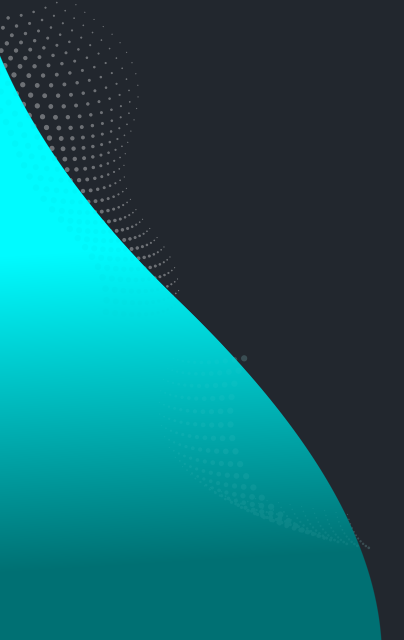
Reproduce this background procedurally as a WebGL 1 fragment shader.

```glsl
precision highp float;
// Cyan-to-teal wave over a dark ground, with two warped sheets of halftone dots.

uniform vec2 u_resolution;

// Horizontal position of the wave's edge at a given depth below the top.
float waveEdge(float depth) {
  float s = (depth - 67.0) / 292.0;
  float upper = s * (122.6 + 90.0 * s);
  float t = (depth - 359.0) / 409.0;
  float lower = 212.6 + t * (425.0 - t * (143.0 + 37.0 * t));
  return depth < 359.0 ? upper : lower;
}

float dotCover(vec2 offset, float radius, float blur) {
  return 1.0 - smoothstep(radius - blur, radius + blur, length(offset));
}

// Rows start on a winding outer rim and swell as they run left.
float upperSheet(vec2 p, float blur) {
  float cover = 0.0;
  vec2 rim = vec2(81.0, -4.0);
  for (int i = 0; i < 31; i++) {
    float row = float(i) - 1.0;
    float squeeze = smoothstep(3.0, 22.0, row);
    if (abs(p.y - rim.y - 10.0) < 36.0) {
      for (int j = 0; j < 13; j++) {
        float k = float(j);
        vec2 shift = vec2(
          -k * (mix(12.5, 3.0, squeeze) + 0.35 * k),
          k * (mix(7.6, 3.6, squeeze) - mix(0.5, 0.22, squeeze) * k));
        cover = max(cover, dotCover(p - rim - shift, 0.7 + 0.27 * k, blur));
      }
    }
    float heading = 0.2 + 0.48 * cos((row - 21.7) * 0.34)
                  + 0.09 * max(5.0 - row, 0.0);
    rim += 14.0 * vec2(sin(heading), cos(heading));
  }
  return cover;
}

// Rows run right from a curling rim, then narrow into a tail.
float lowerSheet(vec2 p, float blur) {
  float cover = 0.0;
  vec2 rim = vec2(208.0, 430.0);
  for (int i = 0; i < 26; i++) {
    float row = float(i);
    float width = 1.0 - 0.7 * smoothstep(12.0, 24.0, row);
    if (abs(p.y - rim.y - 20.0) < 50.0) {
      for (int j = 0; j < 11; j++) {
        float k = float(j);
        vec2 shift = vec2(
          k * (5.0 + 0.35 * k) * width,
          k * (mix(2.0, 6.0, min(row / 16.0, 1.0)) - 0.2 * k));
        cover = max(cover, dotCover(p - rim - shift, 0.7 + 0.3 * k * width, blur));
      }
    }
    float heading = min(-0.5 + 0.13 * row, 1.4);
    rim += 14.0 * vec2(sin(heading), cos(heading));
  }
  return cover;
}

void main() {
  // The canvas is 768 units tall; depth is measured from the top.
  float unit = 768.0 / u_resolution.y;
  vec2 p = gl_FragCoord.xy * unit;
  p.y = 768.0 - p.y;
  float blur = 0.6 * unit;

  // Wave body with a slightly tilted gradient
  float edge = (waveEdge(p.y) - p.x) * 0.75;
  float wave = smoothstep(-blur, blur, edge);
  float fade = clamp((p.y + 0.06 * p.x - 307.0) / 380.0, 0.0, 1.0);
  vec3 water = mix(vec3(0.0, 0.985, 1.0), vec3(0.0, 0.44, 0.45), fade);
  vec3 color = mix(vec3(0.133, 0.153, 0.18), water, wave);

  // Dots: grey on the dark ground, barely visible on the wave
  float upperDots = upperSheet(p, blur);
  float lowerDots = lowerSheet(p, blur);
  color = mix(color, vec3(0.0, 0.8, 0.82), 0.1 * upperDots * wave);
  color = mix(color, vec3(1.0), 0.34 * upperDots * (1.0 - wave));
  float lowerAlpha = mix(0.2, 0.07 * smoothstep(0.1, 0.7, fade), wave);
  color = mix(color, vec3(0.6, 0.9, 0.9), lowerAlpha * lowerDots);

  gl_FragColor = vec4(color, 1.0);
}
```
